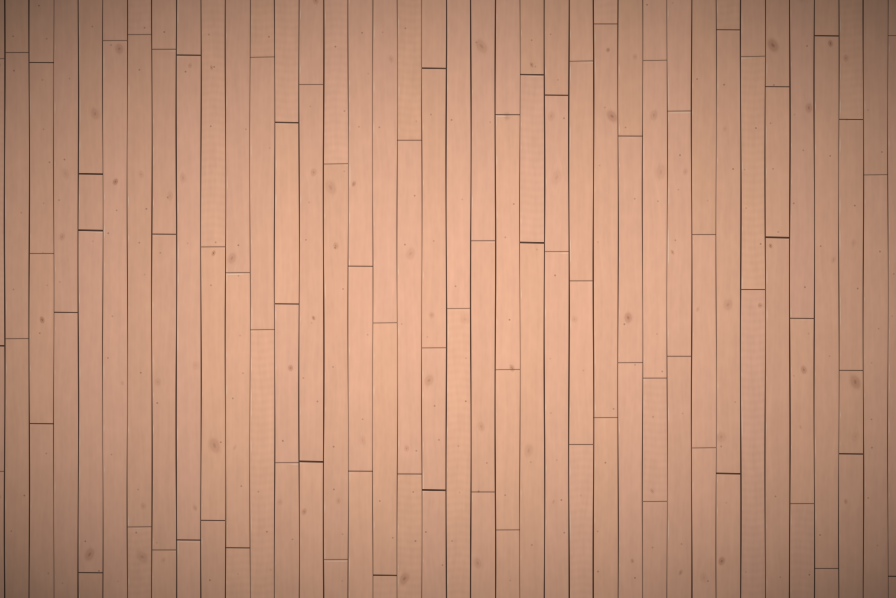
A Shadertoy shader for this texture:

```glsl
// Narrow vertical softwood planks with staggered butt joints, knots and nail dots.
// Space is measured in plank widths; hashes choose joints, tints and wear per plank,
// layered sines draw the grain, cellular noise the mottling, and a vignette darkens the rim.

const float PLANKS_ACROSS = 36.52;
const float FIRST_SEAM = 0.19;
const float JOINT_SPACING = 8.2;
const float KNOT_SPACING = 2.6;
const float NAIL_SPACING = 1.7;
const vec3 WOOD = vec3(0.930, 0.709, 0.583);
const vec3 KNOT = vec3(0.64, 0.43, 0.33);
const vec3 GAP = vec3(0.36, 0.26, 0.21);
const vec3 CHIP = vec3(0.97, 0.82, 0.71);

float hash(vec2 cell, float seed) {
    vec3 q = fract(vec3(cell.xyx + seed * 7.31) * vec3(0.1031, 0.1030, 0.0973));
    q += dot(q, q.yzx + 33.33);
    return fract((q.x + q.y) * q.z);
}

// Distance to the nearest scattered point
float cellular(vec2 p, float seed) {
    vec2 base = floor(p);
    float nearest = 2.0;
    for (int j = -1; j <= 1; j++)
        for (int i = -1; i <= 1; i++) {
            vec2 cell = base + vec2(i, j);
            vec2 point = cell + vec2(hash(cell, seed), hash(cell, seed + 1.0));
            nearest = min(nearest, distance(p, point));
        }
    return nearest;
}

// Share of a pixel covered by a line, exact even when thinner than the pixel
float lineCover(float d, float halfWidth, float px) {
    float h = 0.5 * px;
    return max(min(d + h, halfWidth) - max(d - h, -halfWidth), 0.0) / px;
}

// Thin core with a faint shadow around it
float softLine(float d, float halfWidth, float px) {
    float shadow = exp(-d * d / (0.0016 + 0.3 * px * px));
    return min(lineCover(d, halfWidth, px) + 0.18 * shadow, 1.0);
}

// x: signed distance to the nearest joint, y: its strength, z: plank index in the column
vec3 findJoint(float column, float y) {
    float base = floor(y / JOINT_SPACING);
    vec3 joint = vec3(100.0, 0.0, base - 4.0);
    for (int i = -3; i <= 1; i++) {
        float k = base + float(i);
        vec2 cell = vec2(column, k);
        if (hash(cell, 1.0) < 0.26) continue;
        float d = y - (k + 0.08 + 0.84 * hash(cell, 2.0)) * JOINT_SPACING;
        if (abs(d) < abs(joint.x)) joint.xy = vec2(d, hash(cell, 3.0));
        if (d >= 0.0) joint.z = k;
    }
    return joint;
}

// x: darkness of the knot, y: sideways push it gives to the grain
vec2 knot(float column, vec2 local) {
    vec2 cell = vec2(column, floor(local.y / KNOT_SPACING));
    if (hash(cell, 4.0) > 0.27) return vec2(0.0);
    vec2 centre = vec2(mix(0.2, 0.8, hash(cell, 5.0)),
                       (cell.y + mix(0.3, 0.7, hash(cell, 6.0))) * KNOT_SPACING);
    float size = mix(0.07, 0.23, pow(hash(cell, 7.0), 1.5));
    vec2 q = (local - centre) / size;
    q.x += 0.6 * q.y * (hash(cell, 8.0) - 0.5);
    float r = length(q * vec2(1.0, 0.75)) + 0.05 * sin(2.0 * atan(q.y, q.x) + column);
    float rings = 0.85 + 0.15 * cos(r * 8.0);
    float body = (1.0 - smoothstep(0.1, 1.5, r)) * rings;
    float pith = 0.4 * (1.0 - smoothstep(0.0, 0.6, r));
    float push = size * sign(q.x) * exp(-0.25 * dot(q, q));
    float strength = hash(cell, 9.0);
    return vec2((body + pith) * mix(0.15, 0.65, strength * strength), push);
}

float nail(float column, vec2 local, float px) {
    vec2 cell = vec2(column, floor(local.y / NAIL_SPACING));
    vec2 centre = vec2(mix(0.15, 0.85, hash(cell, 10.0)),
                       (cell.y + mix(0.2, 0.8, hash(cell, 11.0))) * NAIL_SPACING);
    float spot = 1.0 - smoothstep(0.0, 0.035 + 0.8 * px, distance(local, centre));
    return spot * step(hash(cell, 12.0), 0.4) * mix(0.1, 0.35, hash(cell, 15.0));
}

// Fine streaks running along the plank
float grain(vec2 q, float seed) {
    float bend = q.x + 0.10 * sin(q.y * 0.45 + seed * 40.0) + 0.04 * sin(q.y * 1.3 + seed * 17.0);
    return 0.5 * sin(bend * 13.0 + seed * 60.0)
         + 0.3 * sin(bend * 29.0 + 0.8 * sin(q.y * 0.7) + seed * 23.0)
         + 0.2 * sin(bend * 47.0 + 1.5 * sin(q.y * 1.9 + seed * 9.0));
}

void mainImage(out vec4 fragColor, in vec2 fragCoord) {
    float px = PLANKS_ACROSS / iResolution.x;
    vec2 p = fragCoord * px - vec2(FIRST_SEAM, 0.0);
    float column = floor(p.x);
    vec2 local = vec2(p.x - column, p.y);
    vec3 joint = findJoint(column, p.y);
    vec2 plank = vec2(column, joint.z);
    float seed = hash(plank, 13.0);

    // Plank tint, grain, blotches and saw marks
    vec2 knotShade = knot(column, local);
    float streaks = grain(local - vec2(knotShade.y, 0.0), seed);
    float mottle = cellular(vec2(p.x * 1.6, p.y * 0.7), 14.0) - 0.5;
    float speckle = cellular(p * vec2(5.0, 2.2), 16.0) - 0.5;
    float saw = step(0.8, hash(plank, 18.0)) * sin(p.y * 21.0 + 0.8 * sin(p.x * 5.0));
    float shade = 1.0 + 0.035 * (seed - 0.5) + 0.010 * streaks
                + 0.025 * mottle + 0.022 * speckle + 0.007 * saw;
    vec3 color = WOOD * shade;
    color.b *= 1.0 + 0.025 * (hash(plank, 19.0) - 0.5);
    color = mix(color, KNOT, clamp(knotShade.x, 0.0, 0.8));
    color = mix(color, GAP, nail(column, local, px));

    // Seams between columns and joints between plank ends, with pale chipped rims
    float seam = floor(p.x + 0.5);
    float seamDist = p.x - seam + 0.012 * sin(p.y * 0.5 + seam * 2.4);
    float seamWear = clamp(hash(vec2(seam, 3.0), 20.0) + 0.25 * sin(p.y * 0.6 + seam * 5.0), 0.0, 1.0);
    float seamCover = softLine(seamDist, mix(0.010, 0.024, seamWear), px);
    float jointDist = joint.x + 0.04 * (local.x - 0.5) * (joint.y - 0.5);
    float jointWear = joint.y * joint.y * joint.y;
    float jointCover = softLine(jointDist, mix(0.011, 0.032, jointWear), px);
    float chipped = smoothstep(0.55, 0.85, cellular(p * vec2(0.7, 1.3), 22.0));
    float rim = lineCover(seamDist - 0.06, 0.02, px) + lineCover(jointDist + 0.07, 0.022, px);
    color = mix(color, CHIP, clamp(rim, 0.0, 1.0) * (0.08 + 0.6 * chipped));
    color = mix(color, GAP, seamCover * mix(0.6, 0.95, seamWear));
    color = mix(color, GAP, jointCover * mix(0.6, 1.0, jointWear));

    // Vignette
    vec2 rimPos = 2.0 * fragCoord / iResolution.xy - 1.0;
    color *= 1.0 - 0.262 * dot(rimPos, rimPos);
    fragColor = vec4(color, 1.0);
}
```
